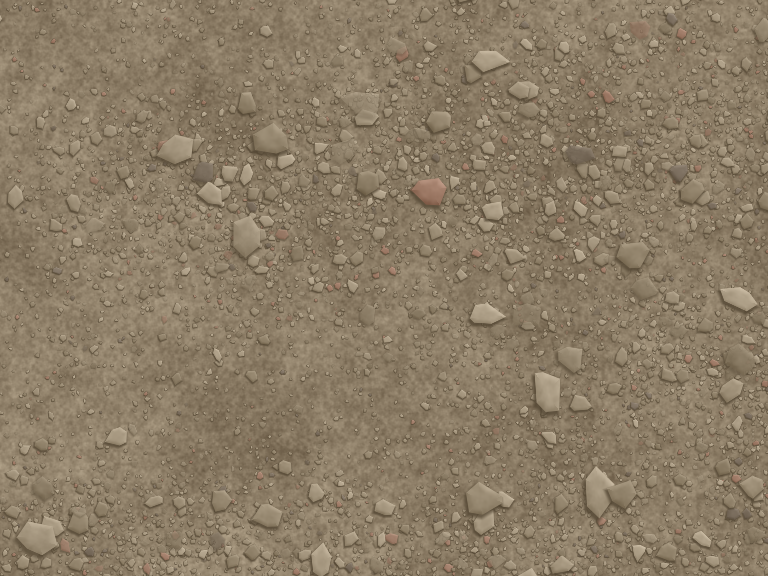
Write a Shadertoy shader that draws this texture.

```glsl
// Dry dusty ground strewn with angular rubble, seen from above.
// Layered noise makes the soil; five jittered grids of convex polygons,
// from grit to large rocks, are gathered in drifts and laid over it.

const vec3 SOIL = vec3(0.555, 0.495, 0.405);
const vec3 STONE = vec3(0.625, 0.568, 0.475);
const vec3 PINK_STONE = vec3(0.63, 0.475, 0.40);
const vec3 DARK_STONE = vec3(0.44, 0.39, 0.34);
const vec3 SHADOW = vec3(0.33, 0.28, 0.205);
const vec2 LIGHT = vec2(0.45, 0.89);
const float TAU = 6.2832;
const int SIDES = 6;

vec3 hash3(vec2 p) {
    vec3 q = fract(p.xyx * vec3(0.1031, 0.1030, 0.0973));
    q += dot(q, q.yxz + 33.33);
    return fract((q.xxy + q.yzz) * q.zyx);
}

float noise(vec2 p) {
    vec2 i = floor(p), f = fract(p);
    f = f * f * (3.0 - 2.0 * f);
    float low = mix(hash3(i).x, hash3(i + vec2(1.0, 0.0)).x, f.x);
    float high = mix(hash3(i + vec2(0.0, 1.0)).x, hash3(i + vec2(1.0)).x, f.x);
    return mix(low, high, f.y);
}

float fbm(vec2 p, int octaves) {
    float sum = 0.0, amp = 0.5;
    for (int i = 0; i < octaves; i++) {
        sum += amp * (noise(p) - 0.5);
        p = mat2(1.6, 1.2, -1.2, 1.6) * p + 17.3;
        amp *= 0.55;
    }
    return sum;
}

// How much rubble has gathered: an upper band, the right side, the bottom
float rubble(vec2 p) {
    float offBand = (p.y - 0.70 - 0.09 * (p.x - 0.66)) / 0.18;
    float band = exp(-offBand * offBand) * smoothstep(-0.1, 0.4, p.x);
    float right = 0.65 * smoothstep(0.7, 1.1, p.x) * (1.0 - smoothstep(0.35, 0.6, p.y));
    float bottom = 0.65 * (1.0 - smoothstep(0.06, 0.27, p.y));
    float drift = max(band, max(right, bottom));
    return clamp(drift + 1.1 * fbm(p * 7.0 + 4.0, 2), 0.0, 1.0);
}

vec3 soil(vec2 p) {
    float patches = 0.16 * fbm(p * 5.0, 4);
    float clods = 0.13 * fbm(p * 38.0 + 9.0, 3);
    float grain = 0.20 * fbm(p * 170.0 + 31.0, 2);
    return SOIL + (patches + clods + grain) * vec3(1.0, 1.0, 0.95);
}

// Convex polygon: xy = normal of the nearest side, z = signed distance
vec3 polygon(vec2 q, float radius, vec2 id) {
    vec3 best = vec3(0.0, 0.0, -1000.0);
    for (int k = 0; k < SIDES; k++) {
        vec3 h = hash3(id + float(k) * 7.31 + 51.0);
        float angle = TAU * (float(k) + 0.75 * h.x) / float(SIDES);
        vec2 normal = vec2(cos(angle), sin(angle));
        float d = dot(q, normal) - radius * mix(0.62, 1.0, h.y);
        if (d > best.z) best = vec3(normal, d);
    }
    return best;
}

vec3 stoneColour(vec3 h) {
    vec3 c = STONE + (h.x - 0.5) * 0.13;
    c = mix(c, PINK_STONE, 0.85 * step(0.945, h.y));
    return mix(c, DARK_STONE, 0.75 * step(h.y, 0.035));
}

// Lay one stone with its contact shadow over the ground colour
vec3 layStone(vec3 ground, vec2 offset, float radius, vec2 id, float px) {
    vec3 h = hash3(id + 113.0);
    float turn = TAU * h.z;
    mat2 spin = mat2(cos(turn), sin(turn), -sin(turn), cos(turn));
    vec2 squash = vec2(1.0, mix(1.0, 1.5, h.x));
    vec2 q = spin * offset * squash;
    vec2 light = spin * LIGHT;
    vec3 shape = polygon(q, radius, id);
    float shadowDist = polygon(q + light * squash * radius * 0.16, radius, id).z;

    float bury = smoothstep(0.0, 0.45, hash3(id + 71.0).x);
    float shade = 1.0 - smoothstep(-0.08 * radius, 0.16 * radius + px, shadowDist);
    ground = mix(ground, SHADOW, shade * mix(0.25, 0.8, bury));

    float rim = smoothstep(-0.4 * radius, 0.0, shape.z);
    float tone = 0.075 * rim * dot(shape.xy, light) + 0.035 * dot(q, light) / radius;
    tone += 0.11 * fbm(q * 55.0 + id, 3);
    float cover = 1.0 - smoothstep(-0.6 * px, 0.6 * px, shape.z);
    return mix(ground, stoneColour(h) + tone, cover * mix(0.5, 1.0, bury));
}

// Scatter stones of one size; base is their chance on bare ground
vec3 scatter(vec3 colour, vec2 p, float cell, float base, float gathered, float px) {
    vec2 home = floor(p / cell);
    for (int j = -1; j <= 1; j++)
    for (int i = -1; i <= 1; i++) {
        vec2 grid = home + vec2(float(i), float(j));
        vec2 id = grid + floor(3.7 / cell);
        vec3 h = hash3(id);
        vec2 centre = (grid + mix(vec2(0.15), vec2(0.85), h.xy)) * cell;
        float radius = cell * mix(0.24, 0.48, h.z * h.z);
        vec2 offset = p - centre;
        if (length(offset) > 2.0 * radius + 2.0 * px) continue;
        float chance = base + gathered * rubble(centre);
        if (hash3(id + 29.0).y < chance) colour = layStone(colour, offset, radius, id, px);
    }
    return colour;
}

void mainImage(out vec4 fragColor, in vec2 fragCoord) {
    float px = 1.0 / iResolution.y;
    vec2 p = fragCoord * px;
    vec3 colour = soil(p);
    colour = scatter(colour, p, 0.010, 0.16, 0.45, px);
    colour = scatter(colour, p, 0.017, 0.07, 0.60, px);
    colour = scatter(colour, p, 0.030, 0.02, 0.60, px);
    colour = scatter(colour, p, 0.052, 0.01, 0.45, px);
    colour = scatter(colour, p, 0.088, 0.01, 0.30, px);
    fragColor = vec4(clamp(colour, 0.0, 1.0), 1.0);
}
```
